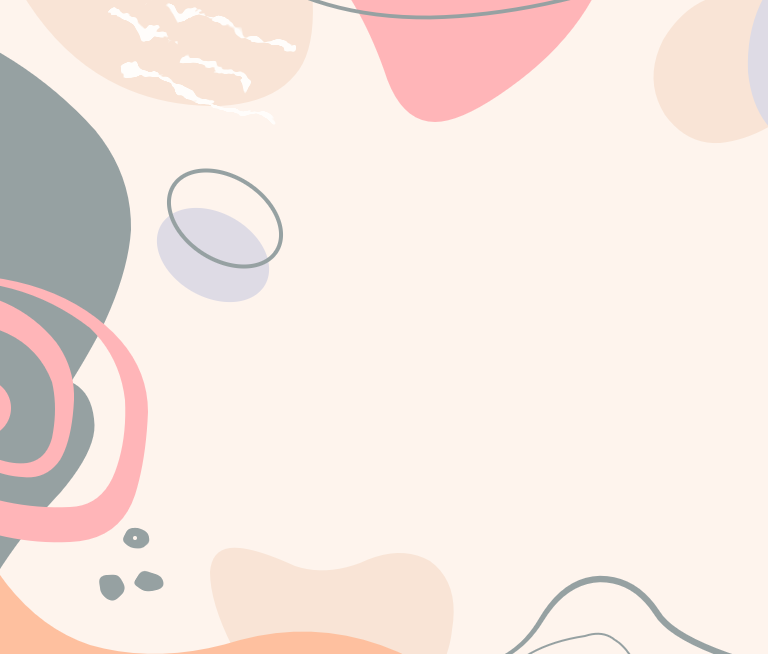
Give the GLSL for this background, as a WebGL 1 fragment shader.

```glsl
precision highp float;
// Abstract pastel background: organic blobs, a pink spiral, loose lines and dry brush streaks.
uniform vec2 u_resolution;

const float HEIGHT = 6.54; // canvas height in drawing units, y runs downward
const vec3 CREAM = vec3(0.996, 0.957, 0.931);
const vec3 SAND = vec3(0.975, 0.895, 0.838);
const vec3 PINK = vec3(1.0, 0.71, 0.72);
const vec3 SLATE = vec3(0.588, 0.631, 0.635);
const vec3 LILAC = vec3(0.87, 0.857, 0.898);
const vec3 PEACH = vec3(0.995, 0.753, 0.624);
const vec3 WHITE = vec3(1.0, 0.992, 0.984);

// Outline traced around point p: nearest distance, and side (-1 inside)
struct Path { vec2 p, start, pen; float dist, side; };

Path moveTo(vec2 p, float x, float y) {
  return Path(p, vec2(x, y), vec2(x, y), 1e3, 1.0);
}

void lineTo(inout Path s, vec2 end) {
  vec2 v = end - s.pen, w = s.p - s.pen;
  s.dist = min(s.dist, length(w - v * clamp(dot(w, v) / dot(v, v), 0.0, 1.0)));
  if ((s.pen.y > s.p.y) != (end.y > s.p.y) && w.x < v.x * w.y / v.y) s.side = -s.side;
  s.pen = end;
}

// Quadratic curve: control point (cx, cy), end point (x, y)
void curveTo(inout Path s, float cx, float cy, float x, float y) {
  vec2 a = s.pen, c = vec2(cx, cy), b = vec2(x, y);
  for (int i = 1; i <= 10; i++) {
    float t = float(i) / 10.0;
    lineTo(s, mix(mix(a, c, t), mix(c, b, t), t));
  }
}

float closed(Path s) {
  lineTo(s, s.start);
  return s.dist * s.side;
}

float ellipse(vec2 p, vec2 center, vec2 radii, float angle) {
  float c = cos(angle), s = sin(angle);
  vec2 q = mat2(c, -s, s, c) * (p - center) / radii;
  float k = length(q);
  return k * (k - 1.0) / max(length(q / radii), 1e-3);
}

float hash(vec2 p) {
  vec3 q = fract(p.xyx * 0.1031);
  q += dot(q, q.yzx + 33.33);
  return fract((q.x + q.y) * q.z);
}

float noise(vec2 p) {
  vec2 i = floor(p), f = fract(p);
  f *= f * (3.0 - 2.0 * f);
  return mix(mix(hash(i), hash(i + vec2(1, 0)), f.x),
             mix(hash(i + vec2(0, 1)), hash(i + vec2(1, 1)), f.x), f.y);
}

// Dry brush mark from a to b with ragged edges and gaps
float streak(vec2 p, vec2 a, vec2 b) {
  p.y += 0.16 * (noise(p * 5.0) - 0.5);
  vec2 v = b - a, w = p - a;
  float d = length(w - v * clamp(dot(w, v) / dot(v, v), 0.0, 1.0));
  return d - 0.085 * noise(p * vec2(9.0, 16.0)) + 0.035 * noise(p * vec2(22.0, 34.0));
}

void paint(inout vec3 color, vec3 ink, float d, float px) {
  color = mix(color, ink, clamp(0.5 - d / px, 0.0, 1.0));
}

void main() {
  float px = HEIGHT / u_resolution.y;
  vec2 p = vec2(gl_FragCoord.x, u_resolution.y - gl_FragCoord.y) * px;
  vec3 color = CREAM;

  // Top left blob with brush streaks
  Path s = moveTo(p, 0.2, -0.1);
  curveTo(s, 0.6, 0.58, 1.2, 0.86); curveTo(s, 1.65, 1.07, 2.2, 1.06);
  curveTo(s, 2.72, 1.03, 2.95, 0.75); curveTo(s, 3.17, 0.5, 3.12, -0.1);
  paint(color, SAND, closed(s), px);
  float marks = min(streak(p, vec2(1.48, 0.0), vec2(2.93, 0.52)),
                    streak(p, vec2(1.14, 0.17), vec2(2.48, 0.84)));
  paint(color, WHITE, min(marks, streak(p, vec2(1.24, 0.67), vec2(2.72, 1.24))), px);

  // Top pink drop and the line across it
  s = moveTo(p, 3.45, -0.1);
  curveTo(s, 3.68, 0.25, 3.84, 0.7); curveTo(s, 4.0, 1.22, 4.35, 1.22);
  curveTo(s, 4.65, 1.22, 5.2, 0.8); curveTo(s, 5.72, 0.4, 5.97, -0.1);
  paint(color, PINK, closed(s), px);
  s = moveTo(p, 3.05, -0.03);
  curveTo(s, 3.6, 0.18, 4.3, 0.175); curveTo(s, 5.0, 0.16, 5.75, -0.03);
  paint(color, SLATE, s.dist - 0.019, px);

  // Top right pair
  s = moveTo(p, 7.2, -0.05);
  curveTo(s, 6.85, 0.03, 6.63, 0.4); curveTo(s, 6.43, 0.8, 6.65, 1.15);
  curveTo(s, 6.87, 1.45, 7.2, 1.43); curveTo(s, 7.5, 1.4, 7.8, 1.2);
  curveTo(s, 8.0, 0.5, 7.8, -0.05);
  paint(color, SAND, closed(s), px);
  s = moveTo(p, 7.68, -0.1);
  curveTo(s, 7.46, 0.25, 7.48, 0.72); curveTo(s, 7.52, 1.12, 7.75, 1.33);
  paint(color, LILAC, closed(s), px);

  // Tilted oval and its loose ring
  paint(color, LILAC, ellipse(p, vec2(2.13, 2.55), vec2(0.6, 0.42), 0.52), px);
  paint(color, SLATE, abs(ellipse(p, vec2(2.25, 2.185), vec2(0.61, 0.415), 0.57)) - 0.02, px);

  // Left slate mass
  s = moveTo(p, -0.1, 0.47);
  curveTo(s, 0.5, 0.8, 0.95, 1.3); curveTo(s, 1.32, 1.75, 1.31, 2.3);
  curveTo(s, 1.28, 2.75, 1.0, 3.32); curveTo(s, 0.85, 3.6, 0.71, 3.82);
  curveTo(s, 0.93, 3.92, 0.945, 4.25); curveTo(s, 0.95, 4.52, 0.6, 4.93);
  curveTo(s, 0.2, 5.35, -0.1, 5.85);
  paint(color, SLATE, closed(s), px);

  // Pink spiral: outer band, inner band, core
  s = moveTo(p, -0.1, 2.77);
  curveTo(s, 0.6, 2.86, 1.05, 3.25); curveTo(s, 1.48, 3.62, 1.48, 4.12);
  curveTo(s, 1.46, 4.6, 1.35, 4.95); curveTo(s, 1.2, 5.4, 0.7, 5.42);
  curveTo(s, 0.3, 5.44, -0.1, 5.33); lineTo(s, vec2(-0.1, 4.98));
  curveTo(s, 0.3, 5.09, 0.7, 5.07); curveTo(s, 1.02, 5.06, 1.15, 4.72);
  curveTo(s, 1.27, 4.4, 1.25, 4.0); curveTo(s, 1.2, 3.57, 0.9, 3.28);
  curveTo(s, 0.45, 2.93, -0.1, 2.84);
  paint(color, PINK, closed(s), px);
  s = moveTo(p, -0.1, 2.97);
  curveTo(s, 0.3, 3.1, 0.56, 3.42); curveTo(s, 0.75, 3.68, 0.74, 4.0);
  curveTo(s, 0.72, 4.4, 0.6, 4.6); curveTo(s, 0.46, 4.8, 0.22, 4.77);
  curveTo(s, 0.05, 4.76, -0.1, 4.69); lineTo(s, vec2(-0.1, 4.56));
  curveTo(s, 0.1, 4.65, 0.27, 4.63); curveTo(s, 0.46, 4.6, 0.52, 4.38);
  curveTo(s, 0.58, 4.08, 0.52, 3.82); curveTo(s, 0.36, 3.4, -0.1, 3.27);
  paint(color, PINK, closed(s), px);
  paint(color, PINK, length(p - vec2(-0.18, 4.08)) - 0.29, px);

  // Three rough dots
  vec2 q = p + 0.04 * (noise(p * 9.0) - 0.5);
  float dots = min(ellipse(q, vec2(1.36, 5.38), vec2(0.125, 0.105), 0.0),
                   ellipse(q, vec2(1.12, 5.87), vec2(0.125, 0.12), 0.0));
  dots = min(dots, ellipse(q, vec2(1.485, 5.815), vec2(0.15, 0.09), 0.1));
  paint(color, SLATE, max(dots, 0.02 - length(p - vec2(1.35, 5.38))), px);

  // Bottom blob behind the peach wave
  s = moveTo(p, 2.45, 6.7);
  curveTo(s, 2.1, 6.1, 2.1, 5.72); curveTo(s, 2.12, 5.45, 2.4, 5.48);
  curveTo(s, 2.6, 5.5, 2.95, 5.66); curveTo(s, 3.25, 5.76, 3.6, 5.63);
  curveTo(s, 4.0, 5.44, 4.3, 5.61); curveTo(s, 4.6, 5.83, 4.52, 6.3);
  curveTo(s, 4.5, 6.5, 4.4, 6.7);
  paint(color, SAND, closed(s), px);
  s = moveTo(p, -0.1, 5.6);
  curveTo(s, 0.3, 6.25, 0.9, 6.45); curveTo(s, 1.6, 6.65, 2.4, 6.4);
  curveTo(s, 3.3, 6.16, 4.15, 6.6); curveTo(s, 2.0, 7.2, -0.1, 6.9);
  paint(color, PEACH, closed(s), px);

  // Bottom right hill lines
  s = moveTo(p, 4.98, 6.6);
  curveTo(s, 5.25, 6.47, 5.41, 6.2); curveTo(s, 5.65, 5.8, 6.0, 5.79);
  curveTo(s, 6.35, 5.79, 6.57, 6.13); curveTo(s, 6.72, 6.38, 7.4, 6.6);
  paint(color, SLATE, s.dist - mix(0.02, 0.032, smoothstep(5.0, 5.9, p.x)), px);
  s = moveTo(p, 5.2, 6.6);
  curveTo(s, 5.45, 6.42, 5.85, 6.36); curveTo(s, 6.03, 6.3, 6.15, 6.4);
  curveTo(s, 6.25, 6.46, 6.33, 6.6);
  paint(color, SLATE, s.dist - 0.01, px);

  gl_FragColor = vec4(color, 1.0);
}
```
